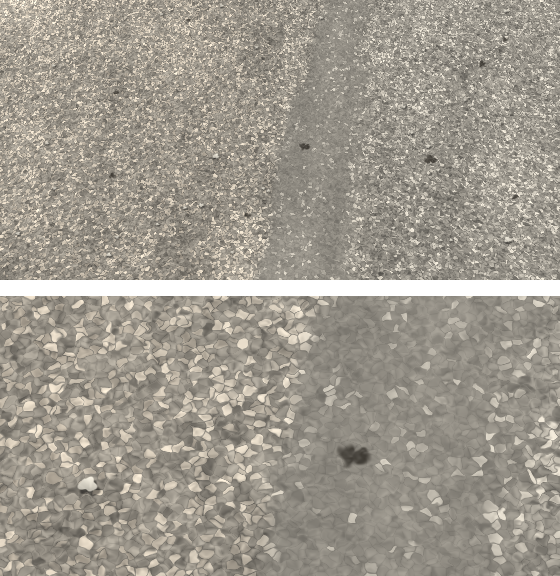
Top, the full canvas; bottom, a detail of the centre.
Reproduce this texture procedurally as a WebGL 1 fragment shader.

```glsl
precision highp float;
uniform vec2 u_resolution;

const float GRAIN_NEAR = 74.0;      // grains per canvas height, bottom
const float GRAIN_FAR = 112.0;      // grains per canvas height, top
const float GRAIN_FLATTEN = 1.2;
const float BINDER_TONE = 0.615;
const float CHIP_COVER = 0.42;
const float WORN_COVER = 0.13;      // chips left in the smooth lane
const float FINE_CONTRAST = 0.20;
const vec3 WARM_TINT = vec3(1.0, 0.945, 0.86);
const vec3 COOL_TINT = vec3(0.99, 0.96, 0.897);
const vec3 STAIN_COLOR = vec3(0.25, 0.235, 0.21);
const vec3 STONE_COLOR = vec3(0.83, 0.81, 0.76);
const int STONES = 30;
const int STAINS = 9;

vec2 hash2(vec2 p) {
  vec3 q = fract(p.xyx * vec3(0.1031, 0.1030, 0.0973));
  q += dot(q, q.yzx + 33.33);
  return fract((q.xx + q.yz) * q.zy);
}

float noise(vec2 p) {
  vec2 i = floor(p), f = fract(p);
  f = f * f * (3.0 - 2.0 * f);
  float low = mix(hash2(i).x, hash2(i + vec2(1.0, 0.0)).x, f.x);
  float high = mix(hash2(i + vec2(0.0, 1.0)).x, hash2(i + 1.0).x, f.x);
  return mix(low, high, f.y);
}

float fbm(vec2 p) {
  return 0.55 * noise(p) + 0.3 * noise(p * 2.1 + 7.3) + 0.15 * noise(p * 4.3 + 3.1);
}

// Cellular grains: gap to the neighbour, then two random values of the cell
vec3 grains(vec2 p) {
  vec2 cell = floor(p), id = cell;
  float nearest = 9.0, second = 9.0;
  for (int j = -1; j <= 1; j++) {
    for (int i = -1; i <= 1; i++) {
      vec2 c = cell + vec2(float(i), float(j));
      float d = length(c + hash2(c) - p);
      if (d < nearest) {
        second = nearest;
        nearest = d;
        id = c;
      } else {
        second = min(second, d);
      }
    }
  }
  return vec3(second - nearest, hash2(id + 57.0));
}

// Smooth lane running up the road, narrowing with distance
float wornLane(vec2 p) {
  float wobble = 0.07 * (fbm(p * vec2(9.0, 7.0)) - 0.5);
  float left = 0.92 + 0.14 * p.y + 0.1 * p.y * p.y + wobble;
  float right = 1.25 + 0.08 * p.y + wobble;
  return smoothstep(-0.015, 0.03, p.x - left) * smoothstep(-0.03, 0.06, right - p.x);
}

// Angular blob: signed distance with a wavy outline
float blob(vec2 d, float radius, float seed) {
  float a = atan(d.y, d.x);
  float outline = 1.0 + 0.16 * sin(3.0 * a + seed * 40.0) + 0.1 * sin(5.0 * a + seed * 90.0);
  return length(d * vec2(0.85, 1.15)) - radius * outline;
}

void main() {
  vec2 p = gl_FragCoord.xy / u_resolution.y;
  float px = 1.0 / u_resolution.y;

  // Grain space shrinks toward the top
  float scale = mix(GRAIN_NEAR, GRAIN_FAR, p.y);
  vec2 g = vec2((p.x - 1.0) * scale,
    GRAIN_FLATTEN * p.y * mix(GRAIN_NEAR, scale, 0.5));
  g += 0.7 * (vec2(noise(g * 1.3), noise(g * 1.3 + 31.0)) - 0.5);

  // Broad wear: lane, patches, tyre streaks
  float lane = wornLane(p);
  float patches = fbm(p * 3.2 + 4.0) - 0.5;
  float streaks = noise(vec2((p.x - 0.15 * p.y) * 13.0, p.y * 1.4)) - 0.5;
  float rim = exp(-pow((p.x - 0.87 - 0.2 * p.y) / 0.1, 2.0)) * (1.0 - lane);
  float bleach = 1.0 - smoothstep(0.0, 0.28, length((p - vec2(0.0, 1.0)) * vec2(0.9, 1.4)));
  float cover = CHIP_COVER + 0.45 * patches + 0.16 * streaks + 0.1 * rim + 0.3 * bleach;
  cover = mix(cover, WORN_COVER + 0.25 * patches + 0.15 * streaks, lane);

  // Chips set in binder
  vec3 cell = grains(g);
  float body = smoothstep(0.0, 0.22 + scale * px * 0.3, cell.x);
  float chip = body * smoothstep(-0.07, 0.07, cover - cell.y);
  float pit = smoothstep(0.90, 0.96, cell.y) * body;
  float fine = noise(g * 2.1 + 11.0) - 0.5;
  float coarse = noise(g * 0.5 + 23.0) - 0.5;
  float texture = FINE_CONTRAST * fine + 0.1 * coarse + 0.1 * (cell.z - 0.5)
    - 0.06 * (1.0 - body) - 0.11 * pit;
  float tone = BINDER_TONE - 0.03 * lane + 0.1 * patches + 0.04 * streaks + 0.13 * bleach;
  tone += texture * mix(1.0, 0.5, lane) + chip * mix(0.11, 0.26, cell.z);
  float warmth = (1.0 - smoothstep(0.7, 1.5, p.x)) * (1.0 - lane) * (0.35 + 0.65 * chip);
  vec3 color = tone * mix(COOL_TINT, WARM_TINT, warmth);

  // Oily stains
  for (int i = 0; i < STAINS; i++) {
    vec2 r = hash2(vec2(float(i) * 3.7, 81.0));
    vec2 s = hash2(vec2(float(i) * 5.3, 19.0));
    float d = blob(p - vec2(0.4 + 1.55 * r.x, r.y), mix(0.005, 0.017, s.x), s.y);
    d += 0.009 * (noise(p * 130.0) - 0.5);
    color = mix(color, STAIN_COLOR + 0.12 * fine, 0.85 * (1.0 - smoothstep(-0.004, 0.004, d)));
  }

  // Loose stones with a shadow at the lower right
  for (int i = 0; i < STONES; i++) {
    vec2 r = hash2(vec2(float(i) * 7.1, 43.0));
    vec2 s = hash2(vec2(float(i) * 2.9, 67.0));
    float radius = 0.005 + 0.014 * pow(s.x, 7.0);
    vec2 d = p - vec2(2.0 * r.x, r.y);
    float shade = blob(d + radius * vec2(-0.35, 0.55), radius, s.y);
    float stone = blob(d, radius, s.y);
    color *= 1.0 - 0.45 * (1.0 - smoothstep(-px, 2.0 * px, shade));
    vec3 lit = STONE_COLOR * (0.94 + 0.1 * s.y + 0.12 * d.y / radius + 0.12 * fine);
    color = mix(color, lit, 1.0 - smoothstep(-px, px, stone));
  }

  gl_FragColor = vec4(clamp(color, 0.0, 1.0), 1.0);
}
```
